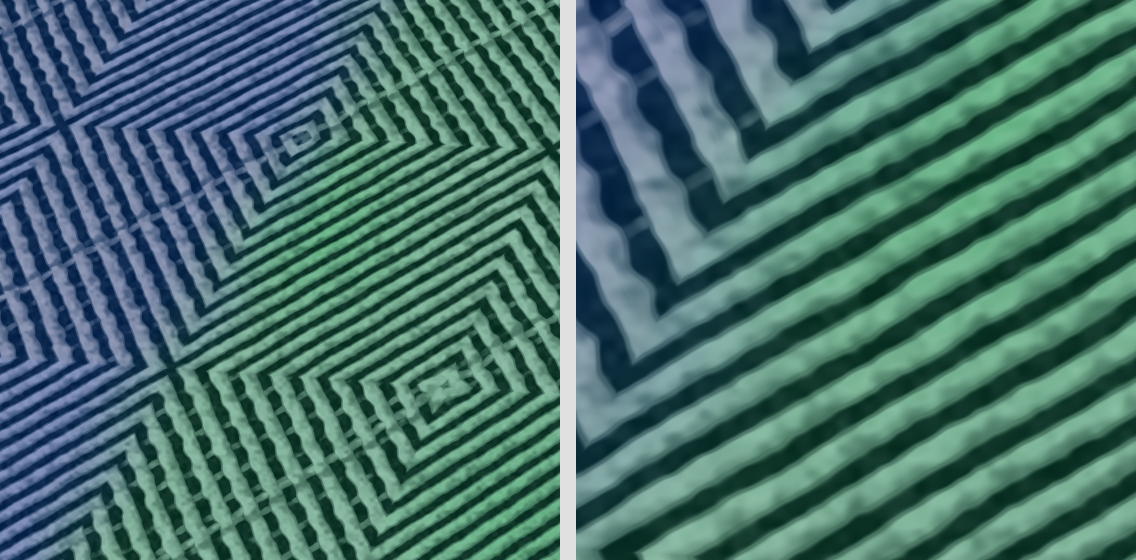
Left, the full canvas; right, a detail of the centre.
A three.js fragment shader for this pattern:

```glsl
varying vec2 vUv;

const float PI = 3.14159265;
const float RIDGES = 9.0;        // ridges along one cell edge
const float RUNGS = 7.0;         // cross threads per unit along a ridge
const float WOBBLE = 0.03;       // sideways waver of the ribs, in ridges
const float SEAM_WIDTH = 0.024;

// Tilted plane of skewed cells
const vec2 ORIGIN = vec2(0.306, 0.342);
const vec2 AXIS_A = vec2(0.474, -0.038);
const vec2 AXIS_B = vec2(0.293, 0.495);
const vec2 TILT = vec2(-0.018, 0.109);

const vec3 GREEN_DARK = vec3(0.05, 0.20, 0.15);
const vec3 GREEN_MID = vec3(0.30, 0.47, 0.40);
const vec3 GREEN_LIGHT = vec3(0.52, 0.71, 0.62);
const vec3 BLUE_DARK = vec3(0.04, 0.15, 0.30);
const vec3 BLUE_MID = vec3(0.26, 0.35, 0.49);
const vec3 BLUE_LIGHT = vec3(0.53, 0.57, 0.69);

float hash(vec2 p) {
  p = fract(p * vec2(0.1931, 0.3719));
  p += dot(p, p.yx + 23.7);
  return fract(p.x * p.y * 17.3);
}

float noise(vec2 p) {
  vec2 cell = floor(p);
  vec2 w = fract(p);
  w = w * w * (3.0 - 2.0 * w);
  float low = mix(hash(cell), hash(cell + vec2(1.0, 0.0)), w.x);
  float high = mix(hash(cell + vec2(0.0, 1.0)), hash(cell + 1.0), w.x);
  return mix(low, high, w.y);
}

// Inverse of the perspective: canvas position to cell coordinates
vec2 toLattice(vec2 p) {
  vec2 a = AXIS_A - TILT.x * p;
  vec2 b = AXIS_B - TILT.y * p;
  vec2 d = p - ORIGIN;
  return vec2(d.x * b.y - d.y * b.x, a.x * d.y - a.y * d.x) / (a.x * b.y - a.y * b.x);
}

vec3 ramp(vec3 dark, vec3 mid, vec3 light, float level) {
  vec3 lower = mix(dark, mid, smoothstep(0.05, 0.48, level));
  return mix(lower, light, smoothstep(0.52, 1.0, level));
}

void main() {
  vec2 q = toLattice(vUv);

  // Mirrored cells turn straight ridges into chevrons and diamonds
  vec2 folded = abs(mod(q + 1.0, 2.0) - 1.0);
  float across = RIDGES * (folded.x - folded.y);
  float along = folded.x + folded.y;
  float ribbed = smoothstep(-0.06, 0.06, -sin(PI * q.x) * sin(PI * q.y));

  // Slightly uneven threads, loosest at the diamond centres
  float gap = floor(across + 0.5);
  float rungPhase = 2.0 * PI * RUNGS * along + 6.0 * hash(vec2(gap + 40.0, 7.0));
  float loose = smoothstep(0.78, 1.0, abs(folded.x - folded.y));
  across += (noise(vUv * 24.0 + 5.0) - 0.5) * mix(0.10, 0.6, loose);
  across += ribbed * WOBBLE * sin(rungPhase);

  // Ridge height: narrow grooves in smooth cells, wide ones in ribbed cells
  float phase = 2.0 * PI * across;
  float height = 0.5 - 0.5 * cos(phase);
  float smoothLevel = smoothstep(-0.02, 0.78, height);
  float lower = 1.0 - smoothstep(0.1, 0.6, vUv.y);
  float bump = 0.14 * sin(rungPhase) * noise(vUv * 26.0 + 3.0);
  float ribLevel = smoothstep(0.12, 0.68, height + bump);

  // Faint cross threads and the seam over ribbed cells
  float rung = smoothstep(0.35, 1.0, sin(rungPhase)) * noise(vUv * 34.0 + 9.0);
  ribLevel = max(ribLevel, rung * mix(0.40, 0.85, lower));
  float seamOffset = along - 1.0 + 0.04 * (noise(vUv * 20.0) - 0.5);
  float seam = 1.0 - smoothstep(0.3 * SEAM_WIDTH, 1.6 * SEAM_WIDTH, abs(seamOffset));
  float seamShade = smoothstep(0.02, 0.05, seamOffset) - smoothstep(0.05, 0.10, seamOffset);
  ribLevel = max(ribLevel, 0.8 * seam) * (1.0 - 0.40 * seamShade);

  // Light from above, then blotches and short fibres
  float level = mix(smoothLevel, ribLevel, ribbed);
  float facing = clamp(4.0 * sin(PI * q.x), -1.0, 1.0);
  level *= 0.92 + 0.17 * facing * sin(phase);
  level *= 0.80 + 0.32 * noise(vUv * vec2(56.0, 72.0));
  level += 0.26 * (noise(vUv * vec2(110.0, 140.0) + 11.0) - 0.5);
  level *= 1.0 - 0.08 * smoothstep(0.55, 1.0, vUv.y) * (1.0 - vUv.x);

  // Dye changes from blue to green along one line of cells
  float dye = smoothstep(-0.26, 0.22, q.x + 0.16 * (noise(vUv * 7.0) - 0.5));
  vec3 blue = ramp(BLUE_DARK, BLUE_MID, BLUE_LIGHT, level);
  vec3 green = ramp(GREEN_DARK, GREEN_MID, GREEN_LIGHT, level);
  blue += (1.0 - ribbed) * level * vec3(-0.03, -0.01, 0.03);

  // Richer green patches near the middle and the lower right
  vec2 middle = vUv - vec2(0.57, 0.60);
  vec2 corner = vUv - vec2(0.95, 0.05);
  float richness = exp(-34.0 * dot(middle, middle)) + exp(-18.0 * dot(corner, corner));
  green += (1.0 - ribbed) * richness * level * vec3(-0.10, 0.0, -0.08);

  vec3 color = mix(blue, green, dye);
  color += 0.07 * (noise(vUv * 130.0) - 0.5);
  gl_FragColor = vec4(color, 1.0);
}
```
